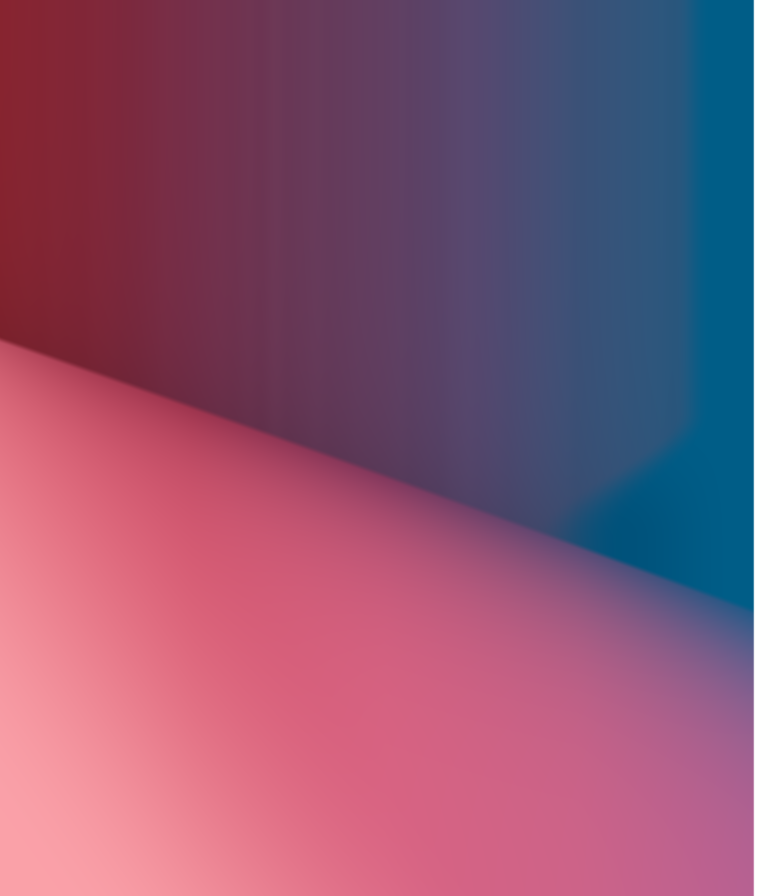
This background is drawn by a Shadertoy shader. Its source:

```glsl
// A soft two-part gradient: a dark wall running from red to blue above a slanted
// edge, and a glowing pink slope below it, with a plain white margin at the right.
// Colour ramps run across x; the slope fades in with depth below the edge.

const float MARGIN_X = 0.979;                       // start of the white margin
const vec3 EDGE = vec3(0.621, -0.298, -0.012);      // height, slope, bend
const float EDGE_BLUR = 0.004;
const vec2 FADE_DEPTH = vec2(0.060, 0.095);         // slope fade, left and right
const float STREAK_COUNT = 56.0;
const float STREAK_GAIN = 0.010;

const vec3 MARGIN_WHITE = vec3(0.995, 1.0, 0.995);
const vec3 PANEL_BLUE = vec3(0.0, 0.365, 0.53);
const vec3 PANEL_DEEP = vec3(0.0, 0.32, 0.48);
const vec3 GLOW_PINK = vec3(0.98, 0.63, 0.66);

const vec3 WALL[9] = vec3[9](
    vec3(0.535, 0.145, 0.190), vec3(0.505, 0.155, 0.225), vec3(0.460, 0.185, 0.290),
    vec3(0.415, 0.220, 0.340), vec3(0.380, 0.245, 0.380), vec3(0.335, 0.285, 0.440),
    vec3(0.235, 0.320, 0.470), vec3(0.165, 0.340, 0.490), vec3(0.110, 0.350, 0.510));

const vec3 RIM[5] = vec3[5](
    vec3(0.700, 0.260, 0.340), vec3(0.610, 0.200, 0.300), vec3(0.500, 0.215, 0.360),
    vec3(0.340, 0.290, 0.460), vec3(0.100, 0.360, 0.540));

const vec3 SLOPE[5] = vec3[5](
    vec3(0.870, 0.385, 0.460), vec3(0.850, 0.365, 0.460), vec3(0.850, 0.390, 0.510),
    vec3(0.810, 0.390, 0.535), vec3(0.730, 0.380, 0.575));

float hash(float n) {
    return fract(sin(n * 127.1) * 43758.5453);
}

// Smooth one-dimensional noise for the vertical streaks
float streakNoise(float x) {
    float cell = floor(x);
    return mix(hash(cell), hash(cell + 1.0), smoothstep(0.0, 1.0, x - cell)) - 0.5;
}

vec3 wallRamp(float x) {
    vec3 color = WALL[0];
    for (int i = 1; i < 9; i++)
        color = mix(color, WALL[i], clamp(x * 8.0 - float(i - 1), 0.0, 1.0));
    return color;
}

vec3 ramp(vec3 stops[5], float x) {
    vec3 color = stops[0];
    for (int i = 1; i < 5; i++)
        color = mix(color, stops[i], clamp(x * 4.0 - float(i - 1), 0.0, 1.0));
    return color;
}

// Dark wall with faint streaks, a shaded foot and a blue panel at the right
vec3 wallColor(vec2 p, float height) {
    vec3 color = wallRamp(p.x);
    color += STREAK_GAIN * streakNoise(p.x * STREAK_COUNT);
    color *= 1.0 - 0.10 * exp(-height / 0.08);

    float curve = 1.0 - smoothstep(0.40, 0.54, p.y);
    float panelX = 0.90 - 0.15 * curve;
    float blur = 0.022 + 0.035 * curve;
    float panel = smoothstep(panelX - blur, panelX + blur, p.x);
    vec3 panelColor = mix(PANEL_BLUE, PANEL_DEEP, curve * (1.0 - smoothstep(0.80, 0.96, p.x)));
    return mix(color, panelColor, panel);
}

// Pink slope that brightens with depth and glows at the lower left
vec3 slopeColor(vec2 p, float depth) {
    float fade = 1.0 - exp(-depth / mix(FADE_DEPTH.x, FADE_DEPTH.y, p.x));
    vec3 color = mix(ramp(RIM, p.x), ramp(SLOPE, p.x), fade);
    float glow = 1.0 - smoothstep(0.08, 0.75, 1.2 * p.x + p.y);
    return mix(color, GLOW_PINK, glow);
}

void mainImage(out vec4 fragColor, in vec2 fragCoord) {
    vec2 p = fragCoord / iResolution.xy;
    float height = p.y - (EDGE.x + p.x * (EDGE.y + p.x * EDGE.z));

    // Join the two parts along the slanted edge
    vec3 wall = wallColor(p, max(height, 0.0));
    vec3 slope = slopeColor(p, max(-height, 0.0));
    vec3 color = mix(slope, wall, smoothstep(-EDGE_BLUR, EDGE_BLUR, height));

    // White margin
    float aa = 1.0 / iResolution.x;
    color = mix(color, MARGIN_WHITE, smoothstep(MARGIN_X - aa, MARGIN_X + aa, p.x));
    fragColor = vec4(color, 1.0);
}
```
